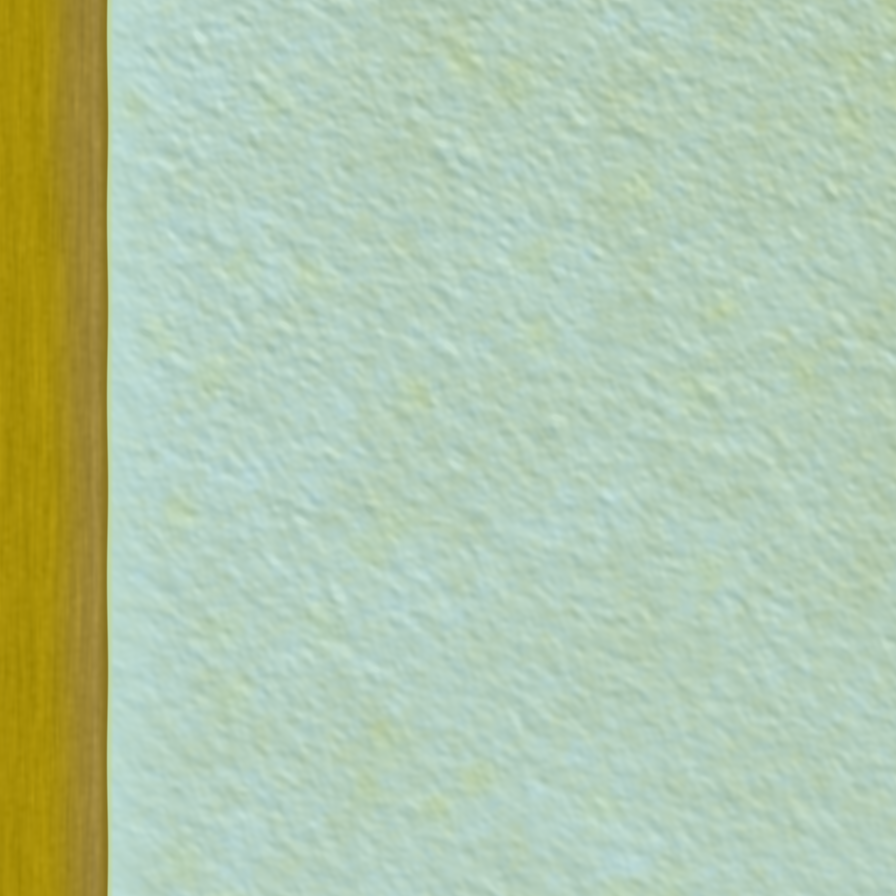
Reproduce this texture procedurally as a WebGL 1 fragment shader.

```glsl
precision highp float;
uniform vec2 u_resolution;

#define EDGE_X 0.120
#define GRAIN_SCALE 95.0
#define RELIEF 0.042
#define LIGHT_STEP vec2(0.0016, 0.0030)
#define WALL_BLUE vec3(0.712, 0.825, 0.785)
#define WALL_GREEN vec3(0.700, 0.795, 0.700)
#define WALL_GLOW vec3(0.745, 0.880, 0.855)
#define FRINGE vec3(0.765, 0.840, 0.600)
#define WOOD_GOLD vec3(0.655, 0.560, 0.035)
#define WOOD_BROWN vec3(0.605, 0.515, 0.205)
#define WOOD_SHADE vec3(0.500, 0.420, 0.100)

vec3 hash3(vec2 cell) {
  vec3 k = vec3(dot(cell, vec2(127.1, 311.7)),
                dot(cell, vec2(269.5, 183.3)),
                dot(cell, vec2(419.2, 371.9)));
  return fract(sin(k) * 43758.55);
}

// Cellular noise: one soft bump per jittered cell. Density below 1
// leaves sparse raised bumps; density 1 gives signed, dense ones.
float bumps(vec2 p, float density) {
  vec2 cell = floor(p);
  vec2 local = p - cell;
  float sum = 0.0;
  for (int j = -1; j <= 1; j++) {
    for (int i = -1; i <= 1; i++) {
      vec2 offset = vec2(float(i), float(j));
      vec3 h = hash3(cell + offset);
      vec2 d = offset + h.xy - local;
      float falloff = max(0.0, 1.0 - dot(d, d));
      float weight = density < 1.0 ? step(h.z, density) : h.z * 2.0 - 1.0;
      sum += weight * falloff * falloff * falloff;
    }
  }
  return sum;
}

// Plaster height, stretched along the falling diagonal
float plaster(vec2 p) {
  vec2 q = vec2(dot(p, vec2(0.80, -0.60)) * 0.62, dot(p, vec2(0.60, 0.80)));
  float h = bumps(q * GRAIN_SCALE, 1.0);
  h += 0.5 * bumps(q * GRAIN_SCALE * 1.9 + 17.3, 1.0);
  h += 0.8 * bumps(q * GRAIN_SCALE * 0.5 + 41.7, 1.0);
  h += 1.1 * bumps(q * GRAIN_SCALE * 0.68 + 5.1, 0.035);
  return h;
}

vec3 wallColor(vec2 p) {
  // Broad shift from cool lower left to green upper right
  float green = 0.12 + 0.42 * p.x + 0.38 * p.y * p.x + 0.10 * p.y;
  green += 0.30 * bumps(p * 9.0 + 3.7, 1.0) + 0.35 * bumps(p * 34.0, 1.0);
  vec3 color = mix(WALL_BLUE, WALL_GREEN, clamp(green, -0.3, 1.3));

  // Small yellow stains and faint blue specks
  float stain = bumps(p * 24.0 + 11.0, 0.07);
  color += stain * vec3(0.012, 0.002, -0.055);
  color += bumps(p * 70.0 + 29.0, 1.0) * vec3(-0.006, 0.002, 0.026);

  // Slanted light on the relief
  float slope = plaster(p - LIGHT_STEP) - plaster(p + LIGHT_STEP);
  float strength = RELIEF * (0.72 + 0.38 * p.y);
  color += clamp(slope, -1.9, 1.9) * strength * vec3(1.0, 0.92, 0.95);

  // Pale halo and yellow fringe beside the frame
  float away = max(p.x - EDGE_X, 0.0);
  color = mix(color, WALL_GLOW, 0.60 * exp(-away * 26.0));
  return mix(color, FRINGE, 0.75 * (1.0 - smoothstep(0.002, 0.008, away)));
}

vec3 woodColor(vec2 p) {
  float wobble = 0.003 * sin(p.y * 9.0) + 0.002 * sin(p.y * 23.0 + 1.0);
  float brown = smoothstep(0.045, 0.100, p.x + wobble - 0.012 * (0.5 - p.y));
  vec3 color = mix(WOOD_GOLD, WOOD_BROWN, brown);

  // Long vertical fibres
  float fibre = bumps(vec2(p.x * 150.0, p.y * 9.0), 1.0);
  fibre += 0.6 * bumps(vec2(p.x * 260.0, p.y * 34.0) + 8.0, 1.0);
  color += fibre * vec3(0.030, 0.026, 0.012);
  color += bumps(p * 130.0, 1.0) * 0.016;

  // Lit ridge, then the dark rim
  float ridge = (p.x - 0.106) / 0.004;
  color += exp(-ridge * ridge) * vec3(0.025, 0.025, 0.045);
  return mix(color, WOOD_SHADE, 0.75 * smoothstep(0.110, 0.119, p.x));
}

void main() {
  vec2 p = gl_FragCoord.xy / u_resolution;
  float soft = max(0.0014, 0.75 / u_resolution.x);
  float edge = EDGE_X + 0.0006 * sin(p.y * 31.0);
  float wall = smoothstep(edge - soft, edge + soft, p.x);
  gl_FragColor = vec4(mix(woodColor(p), wallColor(p), wall), 1.0);
}
```
